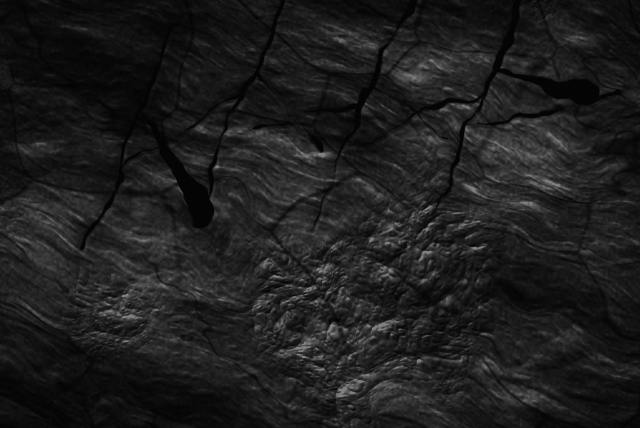
Reproduce this texture procedurally as a WebGL 2 fragment shader.

```glsl
#version 300 es
precision highp float;
// A dark, weathered rock wall: layered stone lit from above, split by steep faults.
// Relief comes from the slope of warped fractal noise; faults, joints and wedges are
// tapered segments placed by a loop; the summed tone passes through an exponential curve.

uniform vec2 u_resolution;
out vec4 outColor;

const float MID_TONE = -2.27;             // log brightness of average stone
const float CONTRAST = 0.66;              // log brightness per unit of tone
const float RELIEF = 0.68;
const float GRAIN = 0.35;
const float FACET_TONE = 0.45;
const float SEAM_DEPTH = 1.0;
const float GAP_BLACK = 0.014;
const float MAX_TONE = 0.5;
const vec2 LIGHT = vec2(-0.35, 0.94);
const float LIGHT_STEP = 0.004;
const vec2 BED_DIR = vec2(0.91, -0.42);   // bedding falls to the right
const float BED_STRETCH = 0.42;
const float BED_SCALE = 7.0;
const float LUMP_SCALE = 14.0;
const float FACET_SCALE = 4.5;
const int FAULTS = 4;
const float FAULT_SPACING = 0.28;
const vec2 FAULT_RUN = vec2(0.24, 0.58);
const float FAULT_WIDTH = 0.008;
const float WEDGE_WIDTH = 0.028;

float hash(vec2 p) {
    vec3 q = fract(p.xyx * 0.1031);
    q += dot(q, q.yzx + 33.33);
    return fract((q.x + q.y) * q.z);
}

// Value noise in -1..1
float noise(vec2 p) {
    vec2 i = floor(p), f = fract(p);
    f = f * f * (3.0 - 2.0 * f);
    float low = mix(hash(i), hash(i + vec2(1, 0)), f.x);
    float high = mix(hash(i + vec2(0, 1)), hash(i + vec2(1, 1)), f.x);
    return 2.0 * mix(low, high, f.y) - 1.0;
}

// Fractal noise; crease folds it into lumps with sharp valleys
float fbm(vec2 p, int octaves, float crease) {
    float sum = 0.0, amp = 1.0;
    for (int i = 0; i < octaves; i++) {
        float n = noise(p);
        sum += amp * mix(n, 1.4 * abs(n) - 0.5, crease);
        amp *= 0.5;
        p = mat2(0.8, -0.6, 0.6, 0.8) * p * 2.03 + 17.3;
    }
    return sum;
}

// Coordinates along and across the bedding
vec2 bedding(vec2 p) {
    return vec2(dot(p, BED_DIR) * BED_STRETCH, dot(p, vec2(-BED_DIR.y, BED_DIR.x)));
}

float height(vec2 p, float rubble) {
    float layers = fbm(bedding(p) * BED_SCALE, 5, 0.35) / 10.0;
    float lumps = fbm(p * LUMP_SCALE + 5.0, 4, 1.0) / 24.0;
    return mix(layers, lumps, rubble);
}

// Angular blocks: x = distance to the border, y = tone of the block
vec2 facets(vec2 p) {
    vec2 cell = floor(p);
    float nearest = 9.0, second = 9.0, tone = 0.0;
    for (int y = -1; y <= 1; y++)
    for (int x = -1; x <= 1; x++) {
        vec2 c = cell + vec2(x, y);
        float d = length(c + vec2(hash(c), hash(c + 71.0)) - p);
        if (d < nearest) { second = nearest; nearest = d; tone = hash(c + 37.0) * 2.0 - 1.0; }
        else second = min(second, d);
    }
    return vec2(second - nearest, tone);
}

float taperedGap(vec2 p, vec2 a, vec2 b, float widthA, float widthB) {
    vec2 ab = b - a;
    float t = clamp(dot(p - a, ab) / dot(ab, ab), 0.0, 1.0);
    return length(p - a - t * ab) - mix(widthA, widthB, t);
}

vec2 faultFoot(int i) {
    vec2 jitter = vec2(hash(vec2(i, 3)), hash(vec2(i, 8))) - 0.5;
    return vec2(0.18 + FAULT_SPACING * float(i), 0.45) + jitter * vec2(0.05, 0.1);
}

// Signed distance to the open faults, cross joints and wedges
float gaps(vec2 p) {
    vec2 jag = vec2(fbm(p * 9.0, 4, 0.0), fbm(p * 9.0 + 31.0, 4, 0.0));
    vec2 q = p + 0.016 * jag;
    float d = 1.0;
    for (int i = 0; i < FAULTS; i++) {
        float t = float(i) / float(FAULTS - 1);
        float width = FAULT_WIDTH * (0.4 + 0.6 * t);
        vec2 foot = faultFoot(i);
        d = min(d, taperedGap(q, foot, foot + FAULT_RUN, 0.001, width));
        vec2 jointEnd = faultFoot(i + 1) + 0.5 * FAULT_RUN;
        d = min(d, taperedGap(q, foot + 0.35 * FAULT_RUN, jointEnd, 0.0, 0.8 * width));
        vec2 top = foot + 0.6 * FAULT_RUN;
        vec2 fall = mix(vec2(0.14, -0.27), vec2(0.2, -0.05), t);
        d = min(d, taperedGap(q, top, top + fall, 0.002, WEDGE_WIDTH * pow(abs(1.0 - 2.0 * t), 3.0)));
    }
    return d + 0.005 * fbm(p * 12.0 + 9.0, 3, 0.0);
}

void main() {
    float px = 1.0 / u_resolution.y;
    vec2 p = gl_FragCoord.xy * px;
    vec2 centered = gl_FragCoord.xy / u_resolution * 2.0 - 1.0;
    vec2 w = p + 0.05 * vec2(fbm(p * 3.0, 3, 0.0), fbm(p * 3.0 + 7.0, 3, 0.0));
    vec2 bed = bedding(w);

    // Broad light: pale slab on the right, pale diagonal band, dim borders
    vec2 slab = (w - vec2(1.15, 0.7)) / vec2(0.38, 0.26);
    float band = (w.y - 0.43 + 0.36 * w.x) / 0.1;
    float tone = 1.1 * exp(-dot(slab, slab)) + 0.7 * exp(-band * band) - 0.3;
    tone -= 0.9 * (dot(centered, centered) - 0.667);
    tone += 0.6 * fbm(p * 3.5 + 50.0, 3, 0.0);

    // Layered relief, crumbling into rubble low in the middle
    vec2 heap = (w - vec2(0.85, 0.33)) / vec2(0.5, 0.22);
    float rubble = smoothstep(0.15, 0.65, exp(-dot(heap, heap)) + 0.4 * fbm(p * 4.0 + 23.0, 2, 0.0));
    float slope = (height(w, rubble) - height(w + LIGHT * LIGHT_STEP, rubble)) / LIGHT_STEP;
    tone += RELIEF * slope + GRAIN * noise(p * 170.0);

    // Blocks with hairline borders, and thin seams along the bedding
    vec2 block = facets(bed * FACET_SCALE * vec2(1.5, 1.0) + 3.0);
    float broken = smoothstep(-0.1, 0.5, fbm(p * 4.0 + 80.0, 2, 0.0));
    tone += FACET_TONE * block.y * smoothstep(0.0, 0.08, block.x) * (1.0 - 0.6 * rubble);
    tone -= SEAM_DEPTH * broken * (1.0 - smoothstep(0.0, 0.04, block.x));
    float seam = abs(fbm(bed * vec2(6.0, 5.0) + 12.0, 4, 0.0));
    tone -= SEAM_DEPTH * (1.0 - smoothstep(0.0, 0.05, seam)) * (1.0 - broken);

    // Open gaps: soft shade around them and a lit lip below
    float gap = gaps(p);
    float lip = 1.0 - smoothstep(-0.004, 0.006, gaps(p + LIGHT * 0.012));
    tone += 0.7 * lip - 0.7 * exp(-max(gap, 0.0) * 70.0);

    float value = min(exp(MID_TONE + CONTRAST * tone), MAX_TONE);
    value = mix(GAP_BLACK, value, smoothstep(-px, px, gap));
    outColor = vec4(vec3(value), 1.0);
}
```
